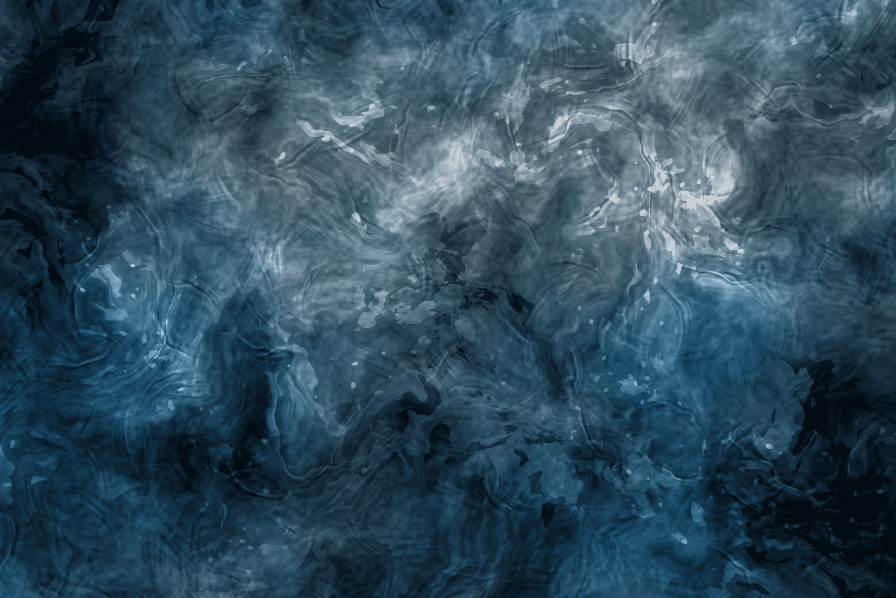
Reproduce this texture procedurally as a Shadertoy shader.

```glsl
const vec3 ABYSS = vec3(0.01, 0.045, 0.075);
const vec3 INK   = vec3(0.04, 0.11, 0.16);
const vec3 NAVY  = vec3(0.08, 0.18, 0.25);
const vec3 SLATE = vec3(0.14, 0.27, 0.35);
const vec3 STEEL = vec3(0.22, 0.36, 0.44);
const vec3 MIST  = vec3(0.35, 0.48, 0.56);
const vec3 FROST = vec3(0.51, 0.63, 0.71);
const vec3 CHALK = vec3(0.74, 0.82, 0.87);
const vec3 TEAL_SHIFT = vec3(-0.055, 0.005, 0.04);

const float CLOUD_SCALE = 3.2;
const float MOTTLE_SCALE = 13.0;
const float FLAKE_SCALE = 27.0;
const float GRAIN_SCALE = 130.0;
const float CLOUD_GAIN = 0.5;
const float MOTTLE_GAIN = 0.34;
const float RELIEF_GAIN = 0.38;
const float BRISTLE_GAIN = 0.75;
const float CREASE_GAIN = 0.6;
const float GRAIN_GAIN = 0.5;
const float CREASE_WIDTH = 0.0026;

// Broad light and dark areas: centre, radius, strength
const vec4 AREAS[10] = vec4[10](
    vec4(1.42, 0.85, 0.32, 1.5), vec4(0.52, 0.68, 0.24, 1.0),
    vec4(1.30, 0.47, 0.15, 1.2), vec4(1.12, 0.17, 0.14, 0.9),
    vec4(0.80, 0.66, 0.34, 0.6), vec4(0.00, 0.75, 0.24, -1.0),
    vec4(0.42, 0.26, 0.11, -1.4), vec4(0.97, 0.43, 0.12, -1.0),
    vec4(0.75, 0.03, 0.24, -0.9), vec4(1.46, 0.18, 0.20, -1.3));

float hash(vec2 p) {
    vec3 q = fract(p.xyx * 0.1031);
    q += dot(q, q.yzx + 33.33);
    return fract((q.x + q.y) * q.z);
}

float noise(vec2 p) {
    vec2 i = floor(p), f = fract(p);
    f = f * f * (3.0 - 2.0 * f);
    return mix(mix(hash(i), hash(i + vec2(1, 0)), f.x),
               mix(hash(i + vec2(0, 1)), hash(i + vec2(1, 1)), f.x), f.y);
}

mat2 turn(float a) {
    float c = cos(a), s = sin(a);
    return mat2(c, s, -s, c);
}

// Centred on zero, with a spread near one
float fbm(vec2 p) {
    float sum = 0.0, amp = 4.0;
    for (int i = 0; i < 5; i++) {
        sum += amp * (noise(p) - 0.5);
        p = turn(0.65) * p * 2.03 + 19.7;
        amp *= 0.5;
    }
    return sum;
}

// Curved brush marks: x is bristle texture, y is a raised crease
vec2 strokes(vec2 p, float scale, float seed) {
    vec2 g = p * scale, cell = floor(g), mark = vec2(0.0);
    float w = CREASE_WIDTH * scale;
    for (int y = -1; y <= 1; y++)
    for (int x = -1; x <= 1; x++) {
        vec2 c = cell + vec2(x, y);
        float angle = 6.2832 * hash(c + seed);
        float bend = hash(c + seed + 31.7) - 0.5;
        vec2 centre = c + vec2(hash(c + seed + 57.3), hash(c + seed + 83.9));
        vec2 q = turn(angle) * (g - centre);
        q.y += 1.3 * bend * q.x * q.x;
        float body = 1.0 - smoothstep(0.3, 1.0, length(q * vec2(1.1, 2.4)));
        mark.x += body * (noise(q * vec2(3.0, 25.0) + c * 17.0) - 0.5);
        float d = q.y + 0.12 * (noise(q * 5.0 + c * 9.0) - 0.5);
        float along = 1.0 - smoothstep(0.1, 0.75, abs(q.x));
        float lit = exp(-pow((d - w) / w, 2.0));
        float shade = exp(-pow((d + w) / w, 2.0));
        mark.y += along * smoothstep(0.0, 0.35, abs(bend)) * (lit - shade);
    }
    return mark;
}

vec3 palette(float z) {
    vec3 stops[8] = vec3[8](ABYSS, INK, NAVY, SLATE, STEEL, MIST, FROST, CHALK);
    float t = clamp((z + 2.0) / 0.66, 0.0, 6.999);
    int i = int(t);
    return mix(stops[i], stops[i + 1], fract(t));
}

void mainImage(out vec4 fragColor, in vec2 fragCoord) {
    vec2 p = fragCoord / iResolution.y;
    vec2 warp = vec2(fbm(p * 4.0 + 3.1), fbm(p * 4.0 + 47.2));
    vec2 w = p + 0.035 * warp;

    // Clouded base tone
    float tone = -0.12;
    for (int i = 0; i < 10; i++) {
        vec2 d = (w - AREAS[i].xy) / AREAS[i].z;
        tone += AREAS[i].w * exp(-dot(d, d));
    }
    tone += CLOUD_GAIN * fbm(w * CLOUD_SCALE + 8.4);
    tone += MOTTLE_GAIN * fbm(w * MOTTLE_SCALE + 61.0);

    // Plaster relief lit from the upper left
    vec2 toLight = vec2(-0.0035, 0.0045);
    float relief = fbm(w * 24.0) - fbm((w + toLight) * 24.0);
    vec2 marks = strokes(w, 5.0, 11.0) + strokes(p, 11.0, 140.0);
    float worn = smoothstep(-0.6, 1.0, fbm(p * 5.0 + 90.0));
    tone += RELIEF_GAIN * relief + BRISTLE_GAIN * marks.x;
    tone += CREASE_GAIN * mix(0.5, 1.2, worn) * marks.y;

    // Peeled flakes and pale specks gathered in worn patches
    float flake = fbm(w * FLAKE_SCALE + 15.0);
    float peel = smoothstep(0.2, 1.3, fbm(p * 3.7 + 120.0));
    tone -= 1.1 * peel * smoothstep(0.65, 0.9, flake);
    tone += 0.9 * worn * smoothstep(0.95, 1.25, -flake);
    float speck = noise(p * 95.0 + 7.0) * noise(turn(0.8) * p * 70.0);
    tone += 1.3 * worn * smoothstep(0.6, 0.75, speck);
    tone += GRAIN_GAIN * (noise(p * GRAIN_SCALE) - 0.5);

    // Grey to teal drift, strongest in the middle tones
    vec3 color = palette(tone);
    float drift = 0.6 * fbm(p * 2.6 + 33.0) + 0.35 * (0.5 - p.y);
    color += TEAL_SHIFT * clamp(drift, -0.8, 1.0) * smoothstep(-1.6, 0.4, tone);
    fragColor = vec4(clamp(color, 0.0, 1.0), 1.0);
}
```
